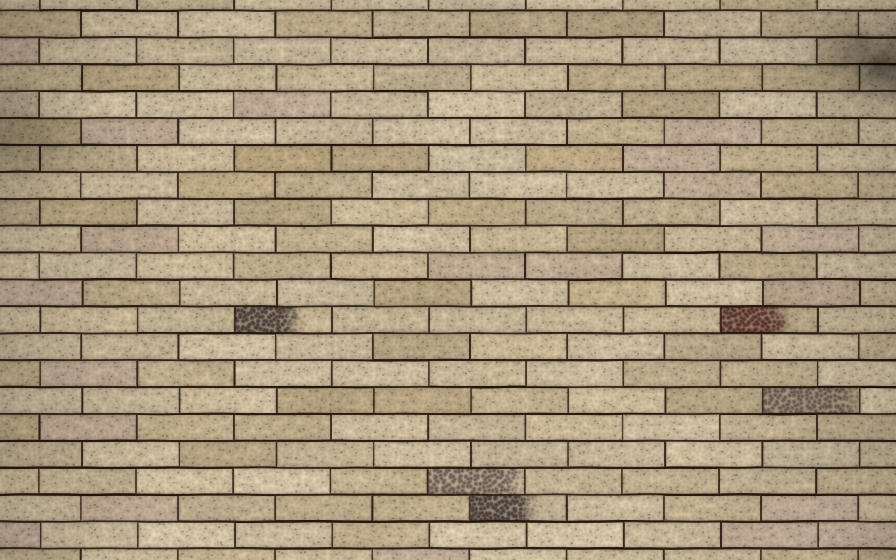
Give the GLSL for this texture, as a Shadertoy shader.

```glsl
// Weathered wall of long sandy bricks with thin dark joints and a few burnt bricks.

float hash(vec2 p) {
    return fract(sin(dot(p, vec2(127.1, 311.7))) * 4375.85);
}

// Cellular noise: distance to the nearest jittered point
float cellular(vec2 p) {
    vec2 cell = floor(p), f = fract(p);
    float nearest = 1.5;
    for (int y = -1; y <= 1; y++)
    for (int x = -1; x <= 1; x++) {
        vec2 o = vec2(x, y);
        vec2 jitter = vec2(hash(cell + o), hash(cell + o + 57.3));
        nearest = min(nearest, length(o + jitter - f));
    }
    return nearest;
}

// Layered sines for broad, soft variation
float waves(vec2 p) {
    return (sin(p.x + 1.7 * sin(p.y * 0.8)) + sin(p.y * 1.3 + 2.1 * sin(p.x * 0.6))
          + 0.6 * sin(2.3 * p.x - 1.9 * p.y)) / 2.6;
}

void mainImage(out vec4 fragColor, in vec2 fragCoord) {
    vec2 uv = fragCoord / iResolution.xy;
    float aspect = iResolution.x / iResolution.y;
    float pixel = 1.0 / iResolution.y;
    vec2 p = vec2(uv.x * aspect, uv.y);

    // Courses counted from the top, with alternate rows shifted
    vec2 count = vec2(9.22, 20.82);
    vec2 grid = vec2(uv.x, 1.0 - uv.y) * count;
    grid.y += 0.012 * waves(p * 34.0) - 0.39;
    float row = floor(grid.y);
    grid.x -= mix(0.84, 0.41, mod(row, 2.0)) + 0.025 * (hash(vec2(row, 4.0)) - 0.5);
    vec2 brick = floor(grid), f = fract(grid);

    // Sandy tone of each brick
    float tone = hash(brick + 3.1);
    vec3 color = mix(vec3(0.68, 0.60, 0.46), vec3(0.78, 0.72, 0.61), sqrt(tone));
    color *= 0.97 + 0.08 * hash(brick + 19.7);
    color = mix(color, vec3(0.73, 0.64, 0.57), 0.7 * step(0.92, hash(brick + 41.3)));

    // Stone grain, pits and blotches
    float fine = cellular(p * 135.0);
    float coarse = cellular(p * vec2(48.0, 62.0) + 9.0);
    color *= 1.0 + 0.16 * (fine - 0.48) + 0.12 * (coarse - 0.48);
    color += 0.018 * waves(p * 21.0 + 5.0 * tone);
    color *= 1.0 - 0.2 * smoothstep(0.14, 0.04, coarse);

    // Burnt bricks scattered over the lower half
    for (int i = 0; i < 5; i++) {
        float k = float(i);
        vec2 burnt = floor(vec2(min(2.2 + 6.2 * abs(sin(0.9 * k)), 7.0),
                                11.0 + 7.1 * smoothstep(0.4, 3.6, k)));
        float here = step(length(brick - burnt), 0.5);
        float faded = step(1.5, k) * step(k, 3.5);
        float reach = mix(0.75, 1.05, faded) + 0.15 * (coarse - 0.5);
        float patchMask = here * smoothstep(reach, reach - 0.25, f.x);
        vec3 soot = mix(vec3(0.34, 0.29, 0.27), vec3(0.42, 0.24, 0.20), fract(k * 0.75));
        soot = mix(soot, vec3(0.50, 0.44, 0.39), faded);
        float speckle = smoothstep(0.85, 0.25, fine);
        color = mix(color, soot * (0.7 + 0.6 * fine), patchMask * mix(0.55, 0.95, speckle));
    }

    // Dark joints with a soft grimy edge
    vec2 gap = min(f, 1.0 - f) / count * vec2(aspect, 1.0);
    vec2 nearJoint = floor(grid + 0.5);
    vec2 wear = vec2(hash(vec2(nearJoint.x, row) + 7.0), hash(vec2(brick.x, nearJoint.y) + 2.0));
    vec2 halfWidth = vec2(0.0012, 0.0015) + 0.0007 * wear;
    vec2 line = 1.0 - smoothstep(halfWidth - 0.5 * pixel, halfWidth + 0.5 * pixel, gap);
    line *= vec2(0.65, 0.78) + 0.2 * wear;
    float grime = exp(-min(gap.x * 1.4, gap.y) / 0.0032);
    color *= 1.0 - 0.28 * grime;
    color = mix(color, vec3(0.13, 0.07, 0.03), max(line.x, line.y));

    // Damp stains near the upper corners and a slight falloff at the sides
    vec2 rightStain = (uv - vec2(0.99, 0.89)) / vec2(0.06, 0.06);
    vec2 leftStain = (uv - vec2(0.0, 0.76)) / vec2(0.07, 0.08);
    float damp = 0.48 * exp(-dot(rightStain, rightStain)) + 0.22 * exp(-dot(leftStain, leftStain));
    color *= 1.0 - damp * (0.85 + 0.3 * waves(p * 40.0));
    color *= 1.03 - 0.14 * pow(abs(uv.x * 2.0 - 1.0), 4.0) - 0.05 * smoothstep(0.7, 1.0, uv.y);

    fragColor = vec4(clamp(color, 0.0, 1.0), 1.0);
}
```
